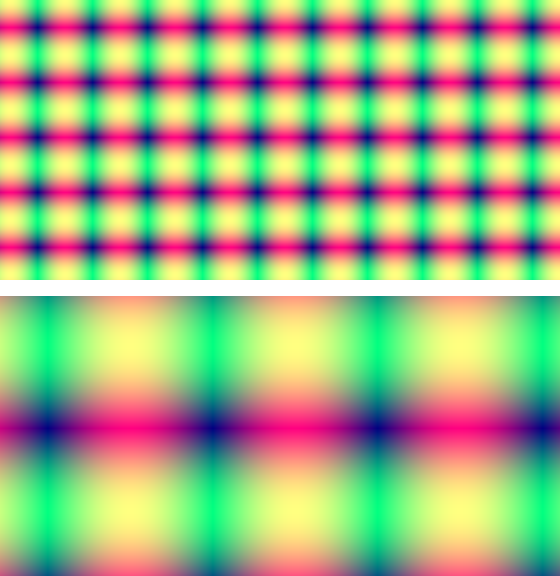
Top: the whole. Bottom: its middle third, enlarged.
Reproduce this pattern procedurally as a WebGL 2 fragment shader.

```glsl
#version 300 es
precision highp float;
// A soft plaid of glowing cells: a rectified cosine across drives red,
// another one down drives green, and blue stays constant.
// Bands sink to dark where each wave crosses zero, navy where both do.

uniform vec2 u_resolution;
out vec4 fragColor;

const float WAVE_FREQUENCY = 16.0; // radians per canvas height; bands lie PI / 16 apart
const float BLUE_LEVEL = 0.5;      // constant blue under both waves
const float CUSP_SOFTNESS = 0.25;  // rounding of the dark creases, in pixel phases

// Absolute cosine with its sharp zero crossings rounded off.
vec2 rectifiedWave(vec2 phase, float pixelPhase) {
    vec2 wave = cos(phase);
    float crease = CUSP_SOFTNESS * pixelPhase;
    return min(sqrt(wave * wave + crease * crease), 1.0);
}

void main() {
    // Distance from the top right corner, in canvas heights
    vec2 fromCorner = (u_resolution - gl_FragCoord.xy) / u_resolution.y;

    // Phase covered by one pixel sets the smoothing width
    float pixelPhase = WAVE_FREQUENCY / u_resolution.y;
    vec2 bands = rectifiedWave(fromCorner * WAVE_FREQUENCY, pixelPhase);

    // Columns drive red, rows drive green
    fragColor = vec4(bands, BLUE_LEVEL, 1.0);
}
```
